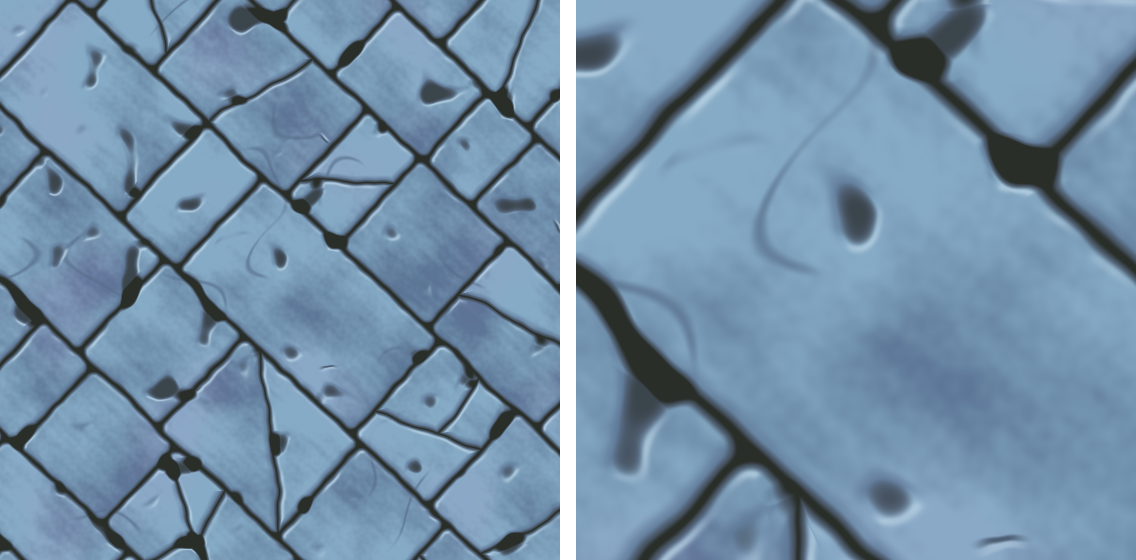
Left, the full canvas; right, a detail of the centre.
This texture is drawn by a Shadertoy shader. Its source:

```glsl
// Diagonal paving of worn blue slate blocks with dark joints, cracks and chipped pale rims.

float hash(vec2 p) {
    vec3 q = fract(p.xyx * 0.1031);
    q += dot(q, q.yzx + 33.33);
    return fract((q.x + q.y) * q.z);
}

vec2 direction(float turn) {
    return vec2(cos(6.2832 * turn), sin(6.2832 * turn));
}

float corner(vec2 cell, vec2 offset) {
    return dot(direction(hash(cell)), offset);
}

// Gradient noise, roughly -0.6 to 0.6
float noise(vec2 p) {
    vec2 i = floor(p), f = p - i;
    vec2 w = f * f * f * (f * (f * 6.0 - 15.0) + 10.0);
    vec2 x = vec2(1, 0), y = vec2(0, 1);
    return mix(mix(corner(i, f), corner(i + x, f - x), w.x),
               mix(corner(i + y, f - y), corner(i + 1.0, f - 1.0), w.x), w.y);
}

float fbm(vec2 p) {
    float sum = 0.0, gain = 1.0;
    for (int i = 0; i < 4; i++) {
        sum += gain * noise(p);
        p = mat2(1.6, 1.2, -1.2, 1.6) * p + 7.3;
        gain *= 0.5;
    }
    return sum;
}

float boundary(float i, float seed) {
    return i + 0.62 * (hash(vec2(i, seed)) - 0.5);
}

// Irregular interval holding x: index, lower end, upper end
vec3 span(float x, float seed) {
    float i = floor(x);
    if (x < boundary(i, seed)) i -= 1.0;
    else if (x > boundary(i + 1.0, seed)) i += 1.0;
    return vec3(i, boundary(i, seed), boundary(i + 1.0, seed));
}

// Axes along and across the courses
vec2 toCourses(vec2 p) {
    return mat2(0.73, 0.68, -0.68, 0.73) * p;
}

// Depth inside the nearest block edge, level in the middle
float blockDepth(vec2 p, out vec2 id) {
    p += 0.006 * vec2(noise(p * 8.0), noise(p * 8.0 + 40.0));
    p += 0.003 * vec2(noise(p * 34.0), noise(p * 34.0 + 90.0));
    vec2 q = toCourses(p);
    vec3 row = span(q.y / 0.2, 3.0);
    float pitch = mix(0.17, 0.28, hash(vec2(row.x, 9.0)));
    q.x += 0.2 * hash(vec2(row.x, 21.0));
    vec3 block = span(q.x / pitch, row.x * 7.0 + 50.0);
    id = vec2(block.x, row.x);

    vec2 size = vec2(pitch, 0.2);
    vec2 low = vec2(block.y, row.y) * size, high = vec2(block.z, row.z) * size;
    vec2 edge = min(q - low, high - q);
    float depth = 0.017 - length(max(0.017 - edge, 0.0));

    // Split some blocks into angular pieces
    vec2 local = q - 0.5 * (low + high);
    for (float k = 0.0; k < 2.0; k++) {
        if (hash(id + 17.0 * k + 5.0) < 0.3) {
            vec2 normal = direction(hash(id + 61.0));
            float line = dot(local, normal) + 0.07 * (hash(id + 83.0) - 0.5);
            line += 0.012 * noise(p * 13.0);
            depth = min(depth, abs(line) + 0.0012);
            id += line > 0.0 ? vec2(131, 37) : vec2(53, 211);
        }
    }
    // Chipped edges
    return depth - 0.014 * smoothstep(0.22, 0.5, noise(p * 15.0 + 13.0));
}

void mainImage(out vec4 fragColor, in vec2 fragCoord) {
    vec2 p = fragCoord / iResolution.y;
    vec2 id, other;
    float depth = blockDepth(p, id);
    float e = 0.002;
    vec2 slope = (depth - vec2(blockDepth(p + vec2(e, 0), other),
                               blockDepth(p + vec2(0, e), other))) / e;
    float facing = clamp(dot(slope, vec2(-0.55, 0.83)), -1.0, 1.0);

    // Painted tone: cloudy patches, brush streaks and fine grain
    vec2 along = toCourses(p);
    float tone = 0.46 + 0.42 * fbm(p * 6.0 + hash(id) * 30.0);
    tone += 0.24 * (hash(id + 7.0) - 0.5);
    tone += 0.12 * noise(along * vec2(16, 75)) + 0.07 * noise(p * 110.0);
    vec3 color = mix(vec3(0.36, 0.46, 0.59), vec3(0.45, 0.58, 0.69), smoothstep(0.1, 0.42, tone));
    color = mix(color, vec3(0.525, 0.67, 0.775), smoothstep(0.34, 0.64, tone));
    color += vec3(0.025, -0.012, 0.008) * smoothstep(0.0, 0.5, noise(p * 5.0 + 70.0));

    // Faint hairline scratches
    float hair = smoothstep(0.028, 0.0, abs(noise(p * 6.0 + 19.0)));
    hair *= smoothstep(0.18, 0.36, noise(p * 5.0 + 33.0));
    color = mix(color, vec3(0.34, 0.43, 0.54), 0.65 * hair);

    // Scattered gouges with a lit lower lip
    vec2 cell = floor(p * 4.5);
    vec2 g = (fract(p * 4.5) - 0.3 - 0.4 * vec2(hash(cell + 3.0), hash(cell + 8.0))) / 4.5;
    vec2 axis = direction(0.5 * hash(cell + 12.0));
    float across = dot(g, vec2(-axis.y, axis.x)) + 0.004 * noise(p * 60.0);
    float taper = smoothstep(0.02, 0.003, abs(dot(g, axis))) * step(hash(cell + 29.0), 0.4);
    color = mix(color, vec3(0.66, 0.76, 0.84), 0.8 * taper * smoothstep(0.004, 0.001, abs(across + 0.004)));
    color = mix(color, vec3(0.26, 0.32, 0.4), 0.85 * taper * smoothstep(0.0035, 0.0005, abs(across)));

    // Shaded lower bevels and broken pale upper rims
    float bevel = smoothstep(0.017, 0.006, depth);
    color = mix(color, vec3(0.36, 0.46, 0.58), bevel * smoothstep(0.2, -0.6, facing) * 0.8);
    float rim = exp(-pow((depth - 0.0095) / 0.0028, 2.0));
    rim *= smoothstep(0.05, 0.6, facing) * smoothstep(-0.3, 0.25, noise(p * 17.0 + 5.0));
    color = mix(color, vec3(0.71, 0.81, 0.88), 0.85 * rim);

    // Joints
    color = mix(color, vec3(0.28, 0.33, 0.39), smoothstep(0.0085, 0.0035, depth));
    color = mix(color, vec3(0.16, 0.18, 0.16), smoothstep(0.0045, 0.001, depth));
    fragColor = vec4(color, 1.0);
}
```
